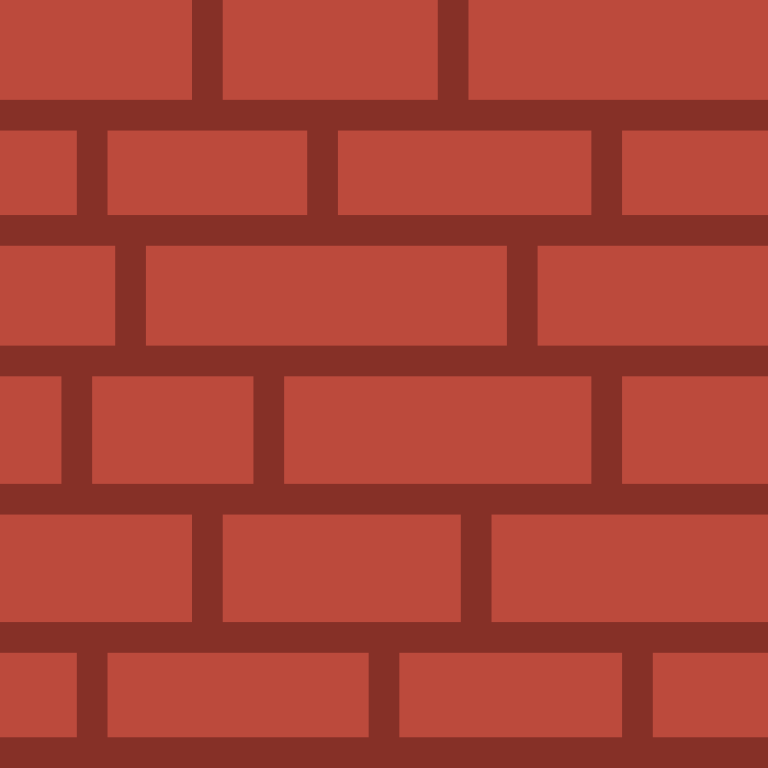
A three.js fragment shader for this texture:

```glsl
varying vec2 vUv;

const int COURSES = 6;
const float HALF_JOINT = 0.02;
const vec3 BRICK = vec3(0.739, 0.290, 0.237);
const vec3 MORTAR = vec3(0.526, 0.188, 0.153);

// Shortest distance between two coordinates on a tile of size 1
float wrapDistance(float a, float b) {
  return abs(fract(a - b + 0.5) - 0.5);
}

// Distance to the nearest of three upright joints
float uprightDistance(float x, vec3 joints) {
  return min(wrapDistance(x, joints.x),
         min(wrapDistance(x, joints.y), wrapDistance(x, joints.z)));
}

// 0 inside a joint, 1 on the brick, with an edge one pixel wide
float brickCoverage(float dist, float halfWidth, float pixel) {
  return clamp((dist - halfWidth) / pixel + 0.5, 0.0, 1.0);
}

void main() {
  // Each course: centre of the bed joint below it, then its upright joints;
  // a course with two uprights repeats the last one
  vec4 course[COURSES];
  course[0] = vec4(0.02, 0.12, 0.50, 0.83);
  course[1] = vec4(0.17, 0.27, 0.62, 0.62);
  course[2] = vec4(0.35, 0.10, 0.35, 0.79);
  course[3] = vec4(0.53, 0.17, 0.68, 0.68);
  course[4] = vec4(0.70, 0.12, 0.42, 0.79);
  course[5] = vec4(0.85, 0.27, 0.59, 0.59);

  // Nearest bed joint, and the uprights of the course at this height
  float bedDist = 1.0;
  vec3 uprights = course[0].yzw;
  for (int i = 0; i < COURSES; i++) {
    bedDist = min(bedDist, wrapDistance(vUv.y, course[i].x));
    uprights = mix(uprights, course[i].yzw, step(course[i].x, vUv.y));
  }

  // Flat bricks cut out of the mortar
  vec2 pixel = max(fwidth(vUv), vec2(0.00001));
  float brick = brickCoverage(bedDist, HALF_JOINT, pixel.y)
              * brickCoverage(uprightDistance(vUv.x, uprights), HALF_JOINT, pixel.x);
  gl_FragColor = vec4(mix(MORTAR, BRICK, brick), 1.0);
}
```
